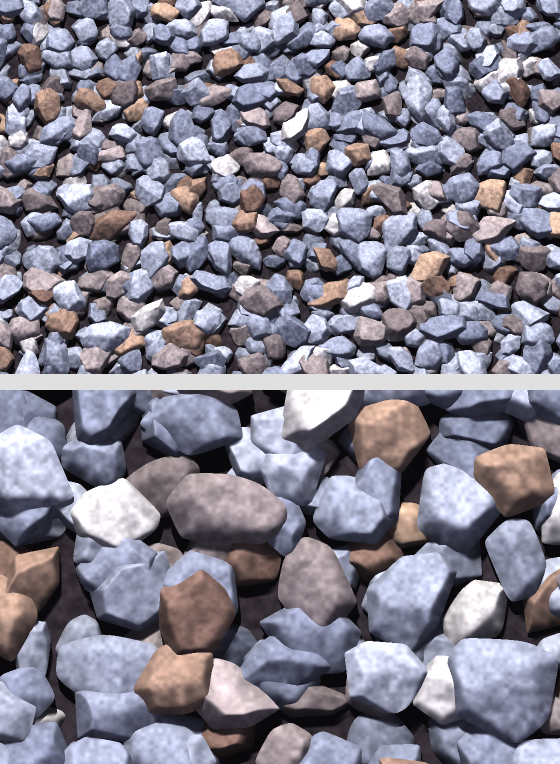
Top: the whole. Bottom: its middle third, enlarged.
Reproduce this texture procedurally as a Shadertoy shader.

```glsl
// Sunlit bed of angular crushed gravel, mostly blue-grey with some brown and pale stones.

const float TAU = 6.2831853;
const int LAYERS = 3;
const int SIDES = 7;
const vec3 SUN_DIR = vec3(-0.14, 0.68, 0.72);
const vec3 SUN_COLOR = vec3(0.93, 0.915, 0.89);
const vec3 SKY_COLOR = vec3(0.33, 0.325, 0.39);
const vec3 GAP_COLOR = vec3(0.25, 0.22, 0.25);

struct Surface { float height; vec2 slope; vec2 seed; };

vec4 hash4(vec2 p) {
    vec4 q = fract(p.xyxy * vec4(0.1031, 0.1030, 0.0973, 0.1099));
    q += dot(q, q.wzxy + 33.33);
    return fract((q.xxyz + q.yzzw) * q.zywx);
}

float noise(vec2 p) {
    vec2 i = floor(p), f = fract(p);
    f = f * f * (3.0 - 2.0 * f);
    float low = mix(hash4(i).x, hash4(i + vec2(1, 0)).x, f.x);
    float high = mix(hash4(i + vec2(0, 1)).x, hash4(i + vec2(1, 1)).x, f.x);
    return mix(low, high, f.y);
}

float fbm(vec2 p) {
    return 0.5 * noise(p) + 0.3 * noise(p * 2.1 + 7.3) + 0.2 * noise(p * 4.3 + 2.9);
}

// Height (x) and gradient (yz) of a unit stone: a soft minimum of random planes.
vec3 facetedStone(vec2 q, vec2 seed, float sharpness) {
    float total = 0.0;
    vec2 gradient = vec2(0);
    for (int k = 0; k < SIDES + 2; k++) {
        vec4 r = hash4(seed + float(k) * 7.13 + 1.7);
        float angle = (float(k) + 0.8 * r.x) * TAU / float(SIDES);
        float steepness = mix(1.0, 2.8, r.y);
        vec2 g = -steepness * vec2(cos(angle), sin(angle));
        float offset = steepness * mix(0.74, 1.02, r.z);
        if (k >= SIDES) {
            g = (r.xy - 0.5) * 1.1;
            offset = mix(0.38, 0.62, r.z);
        }
        float w = exp(-sharpness * (offset + dot(g, q)));
        total += w;
        gradient += w * g;
    }
    return vec3(-log(total) / sharpness, gradient / total);
}

// Highest stone at p over several scattered layers.
Surface gravel(vec2 p) {
    Surface top = Surface(0.0, vec2(0), vec2(0));
    for (int layer = 0; layer < LAYERS; layer++) {
        float level = float(layer);
        float cellSize = 0.068 + 0.013 * level;
        vec2 shifted = p + level * vec2(0.437, 0.291);
        vec2 cell = floor(shifted / cellSize);
        for (int n = 0; n < 9; n++) {
            vec2 id = cell + vec2(n % 3, n / 3) - 1.0;
            vec2 seed = id + 61.0 * level + 200.0;
            vec4 r = hash4(seed), s = hash4(seed + 31.7);
            vec2 d = shifted - (id + 0.5 + 0.6 * (r.xy - 0.5)) * cellSize;
            float radius = cellSize * mix(0.36, 0.58, r.z);
            float a = TAU * r.w, stretch = mix(1.0, 1.33, s.x);
            mat2 toStone = mat2(cos(a) / stretch, sin(a) * stretch,
                                -sin(a) / stretch, cos(a) * stretch);
            vec2 q = toStone * d / radius;
            if (dot(q, q) > 1.7) continue;
            vec3 stone = facetedStone(q, seed, mix(9.0, 24.0, s.y));
            float height = 0.011 * level + 0.016 * s.z + radius * stone.x;
            if (stone.x > 0.0 && height > top.height)
                top = Surface(height, stone.yz * toStone, seed);
        }
    }
    return top;
}

vec3 stoneColor(vec2 seed) {
    vec4 r = hash4(seed + 3.7);
    vec3 blueGrey = mix(vec3(0.50, 0.53, 0.61), vec3(0.78, 0.81, 0.87), r.y);
    vec3 taupe = mix(vec3(0.50, 0.46, 0.46), vec3(0.74, 0.69, 0.68), r.y);
    vec3 brown = mix(vec3(0.50, 0.40, 0.36), vec3(0.80, 0.68, 0.58), r.y);
    vec3 pale = vec3(0.88, 0.87, 0.86);
    return r.x < 0.66 ? blueGrey : r.x < 0.83 ? taupe : r.x < 0.94 ? brown : pale;
}

// Sunlight left after neighbouring stones block the way to the sun.
float sunVisibility(vec2 p, float height) {
    float blocked = 0.0;
    for (int i = 1; i <= 3; i++) {
        float reach = 0.004 * float(i) * float(i) + 0.003;
        float excess = gravel(p + SUN_DIR.xy * reach).height - height - SUN_DIR.z * reach;
        blocked = max(blocked, excess);
    }
    return 1.0 - smoothstep(0.0, 0.006, blocked);
}

vec3 shade(vec2 p) {
    Surface s = gravel(p);
    vec2 grain = p + s.seed * 0.37;
    float mottle = fbm(grain * 75.0);
    float speckle = noise(grain * 260.0);
    vec2 bump = vec2(noise(grain * 130.0 + 5.1), noise(grain * 130.0 + 43.7)) - 0.5;
    vec3 normal = normalize(vec3(-s.slope + 0.45 * bump, 1.0));
    vec3 albedo = s.height > 0.0 ? stoneColor(s.seed) : GAP_COLOR;
    albedo *= 0.74 + 0.36 * mottle + 0.20 * speckle;
    float sun = max(dot(normal, SUN_DIR), 0.0) * sunVisibility(p, s.height);
    float openSky = mix(0.4, 1.0, smoothstep(0.0, 0.04, s.height)) * (0.6 + 0.4 * normal.z);
    return albedo * (SUN_COLOR * sun + SKY_COLOR * openSky) * 1.06;
}

void mainImage(out vec4 fragColor, in vec2 fragCoord) {
    vec3 color = vec3(0);
    for (int i = 0; i < 4; i++) {
        vec2 p = (fragCoord + 0.5 * vec2(i % 2, i / 2) - 0.25) / iResolution.y;
        // Stones shrink a little towards the far edge.
        p = vec2((p.x - 0.75) * (0.94 + 0.16 * p.y), p.y * (0.96 + 0.12 * p.y));
        color += 0.25 * shade(p);
    }
    fragColor = vec4(clamp(color, 0.0, 1.0), 1.0);
}
```
